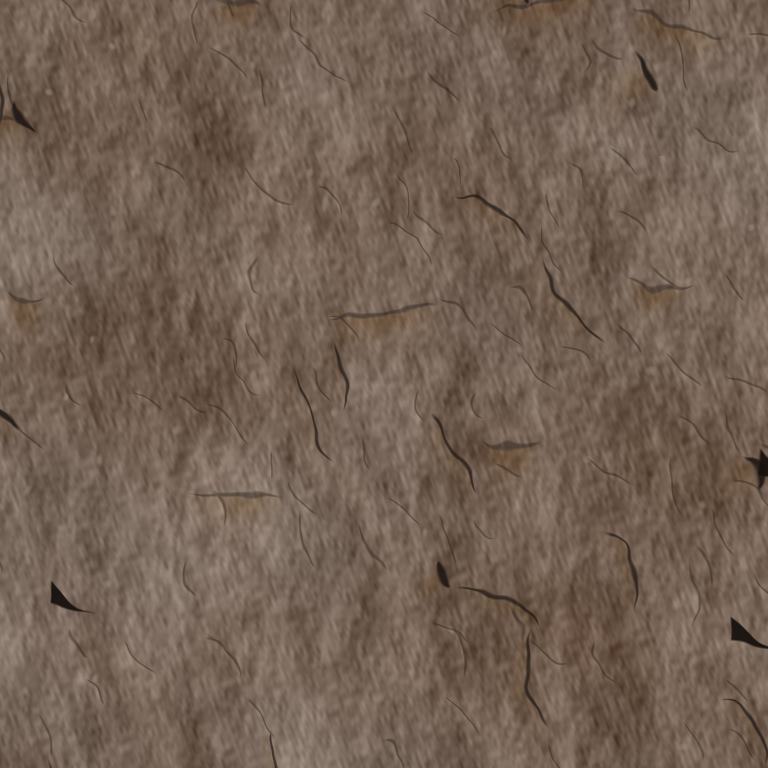
This texture is drawn by a WebGL 1 fragment shader. Its source:

```glsl
precision highp float;
// Weathered brown sandstone: soft stains from layered sines, a slanted grain
// and cellular flakes lit as a height field, then scattered tapering cracks,
// ochre ledges and a few deep wedge-shaped chips.
uniform vec2 u_resolution;

const vec3 STONE = vec3(0.458, 0.388, 0.337);
const vec3 OCHRE = vec3(0.44, 0.335, 0.23);
const vec3 SHADOW = vec3(0.12, 0.09, 0.075);
const vec3 PALE = vec3(0.62, 0.57, 0.52);
const vec3 STAIN_HUE = vec3(-0.003, 0.001, 0.004);
const vec2 LIGHT_STEP = vec2(-0.0024, 0.0018);
const float STAIN = 0.021;
const float STREAK = 0.085;
const float GRAIN = 0.2;
const float RELIEF = 0.36;
const float FLAKE = 0.4;
const float SOFT = 0.0018;

vec4 hash4(vec2 p) {
  vec4 q = fract(p.xyxy * vec4(0.1031, 0.1030, 0.0973, 0.1099));
  q += dot(q, q.wzxy + 33.33);
  return fract((q.xxyz + q.yzzw) * q.zywx);
}

float noise(vec2 p) {
  vec2 i = floor(p), f = fract(p);
  f = f * f * (3.0 - 2.0 * f);
  float low = mix(hash4(i).x, hash4(i + vec2(1.0, 0.0)).x, f.x);
  float high = mix(hash4(i + vec2(0.0, 1.0)).x, hash4(i + 1.0).x, f.x);
  return mix(low, high, f.y);
}

// Distance to the nearest cell point, and that cell's random value.
vec2 cellular(vec2 p) {
  vec2 best = vec2(8.0, 0.0);
  for (int j = -1; j <= 1; j++)
    for (int i = -1; i <= 1; i++) {
      vec2 cell = floor(p) + vec2(float(i), float(j));
      vec4 r = hash4(cell);
      float d = length(cell + r.xy - p);
      if (d < best.x) best = vec2(d, r.z);
    }
  return best;
}

vec2 jitter(vec2 p, float scale) {
  return vec2(noise(p * scale), noise(p * scale + 71.3)) - 0.5;
}

// Grain runs steeply, from upper left to lower right.
float grain(vec2 p) {
  vec2 q = mat2(0.94, 0.34, 0.34, -0.94) * p * vec2(1.0, 1.0);
  q *= vec2(28.0, 14.0);
  float sum = 0.0, weight = 0.35;
  for (int k = 0; k < 4; k++) {
    sum += weight * (noise(q + 19.0 * float(k)) - 0.5);
    q *= 2.03;
    weight *= 0.84;
  }
  return sum;
}

float height(vec2 p) {
  vec2 q = p + 0.02 * jitter(p, 24.0);
  return grain(p) + FLAKE * cellular(q * vec2(24.0, 13.0) + 5.0).x;
}

float stains(vec2 p) {
  float sum = 0.0, weight = 1.0, freq = 5.0;
  for (int k = 0; k < 5; k++) {
    float a = 2.4 * float(k) + 0.5;
    sum += weight * sin(dot(p, vec2(cos(a), sin(a))) * freq + 1.7 * a + 0.6 * sum);
    freq *= 1.6;
    weight *= 0.75;
  }
  return sum;
}

// Scattered strokes falling to the right: x = dark slit, y = lit lower lip.
vec2 cracks(vec2 p, float grid, float chance, vec2 slope, float reach, float width, float seed) {
  vec2 result = vec2(0.0);
  for (int j = -1; j <= 1; j++)
    for (int i = -1; i <= 1; i++) {
      vec2 cell = floor(p * grid) + vec2(float(i), float(j));
      vec4 r = hash4(cell + seed);
      vec2 d = p - (cell + r.xy) / grid;
      float a = mix(slope.x, slope.y, r.w);
      float u = dot(d, vec2(cos(a), -sin(a))) / (reach * (0.55 + 0.6 * r.y));
      float v = dot(d, vec2(sin(a), cos(a))) + reach * (r.x - 0.5) * 0.6 * u * u;
      float taper = max(1.0 - u * u, 0.0) * step(r.z, chance);
      float w = width * taper * (0.25 + 1.1 * noise(p * 45.0 + seed));
      float slit = (1.0 - smoothstep(w * 0.3, w + SOFT, abs(v))) * smoothstep(0.0, 0.5, taper);
      float below = max(-v, 0.0) / (width * 2.2);
      result = max(result, vec2(slit, taper * 2.7 * below * exp(-below)));
    }
  return result;
}

// Deep chips: tall at the left, thinning to a point at the right.
float wedges(vec2 p) {
  float dark = 0.0;
  for (int j = -1; j <= 1; j++)
    for (int i = -1; i <= 1; i++) {
      vec2 cell = floor(p * 3.0) + vec2(float(i), float(j));
      vec4 r = hash4(cell + 57.0);
      vec2 d = p - (cell + r.xy) / 3.0;
      float x = d.x / (0.06 + 0.03 * r.w);
      float y = d.y + 0.22 * d.x;
      float rise = 0.032 * pow(clamp(1.0 - x, 0.0, 1.0), 2.2);
      float inside = smoothstep(-SOFT, SOFT, y) * (1.0 - smoothstep(rise - SOFT, rise + SOFT, y));
      inside *= smoothstep(-0.02, 0.03, x) * (1.0 - smoothstep(0.85, 1.0, x));
      dark = max(dark, inside * step(r.z, 0.3));
    }
  return dark;
}

void main() {
  vec2 p = gl_FragCoord.xy / min(u_resolution.x, u_resolution.y);
  vec2 rough = p + 0.025 * jitter(p, 13.0) + 0.009 * jitter(p, 48.0);

  // Stone body: stains, streaks and lit grain.
  float stain = stains(p + 0.06 * jitter(p, 7.0));
  float tone = STAIN * stain + STREAK * (noise(rough * vec2(15.0, 6.0)) - 0.5);
  tone += GRAIN * grain(p) + RELIEF * (height(p - LIGHT_STEP) - height(p + LIGHT_STEP));
  vec3 color = STONE + tone + STAIN_HUE * stain;

  // Pale mineral specks.
  vec2 speck = cellular(rough * vec2(30.0, 22.0));
  color = mix(color, PALE, 0.5 * step(speck.y, 0.07) * (1.0 - smoothstep(0.04, 0.2, speck.x)));

  // Ledges, long cracks, steep gashes and hairline flakes.
  vec2 ledge = cracks(rough, 5.0, 0.3, vec2(-0.2, 0.4), 0.065, 0.0045, 11.0);
  vec2 fissure = cracks(rough, 6.0, 0.4, vec2(0.5, 1.4), 0.075, 0.0026, 23.0);
  vec2 gash = cracks(rough, 4.0, 0.2, vec2(0.9, 1.2), 0.035, 0.006, 37.0);
  vec2 hair = cracks(rough, 13.0, 0.5, vec2(0.4, 1.5), 0.035, 0.0011, 43.0);
  float lip = max(max(ledge.y * 0.65, fissure.y * 0.35), gash.y * 0.5);
  color = mix(color, OCHRE + 0.8 * tone, lip);
  color += 0.035 * hair.y;
  float slit = max(max(ledge.x * 0.4, fissure.x * 0.72), max(gash.x * 0.9, hair.x * 0.36));
  color = mix(color, SHADOW, slit);
  color = mix(color, SHADOW * 0.75, 0.95 * wedges(p + 0.006 * jitter(p, 40.0)));

  gl_FragColor = vec4(clamp(color, 0.0, 1.0), 1.0);
}
```
